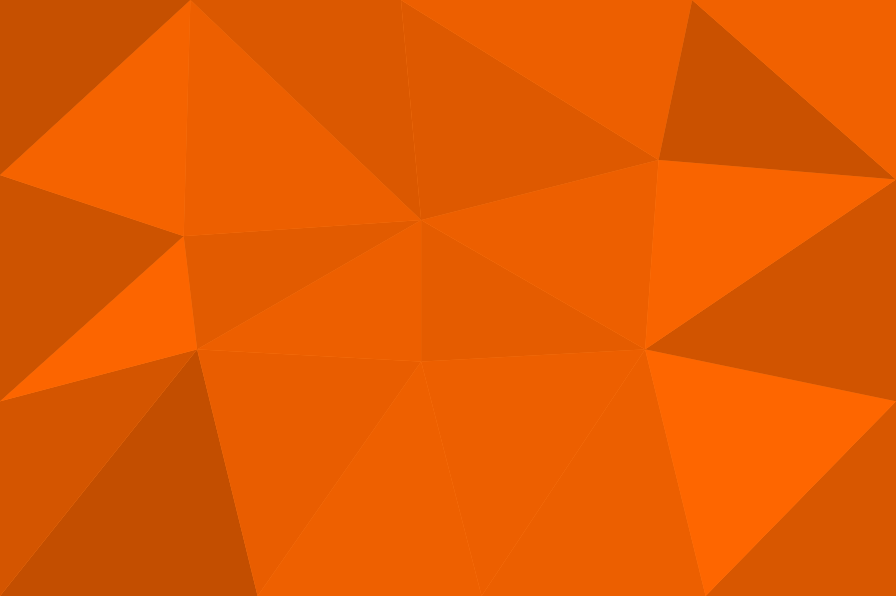
Write a WebGL 1 fragment shader that draws this background.

```glsl
precision highp float;

// Low-poly backdrop: a grid of vertices pushed about by waves, each cell cut
// along its shorter diagonal into two flat orange triangles. They are laid with
// soft edges over a paler ground, which leaves faint light seams between them.

uniform vec2 u_resolution;

const float PI = 3.14159265;
const vec2 GRID = vec2(4.0, 3.0);
const float CELL_COUNT = 12.0;
const vec3 ORANGE = vec3(1.0, 0.402, 0.0);
const vec3 SEAM_GROUND = vec3(1.0, 0.5, 0.12);

// Offset of a vertex in cells: rows lean sideways, columns arch and ripple.
vec2 waveOffset(vec2 id) {
    float zigzag = cos(PI * id.x);
    float lean = 0.15 - 0.27 * min(id.y, 1.0);
    float spread = 0.06 * max(id.y - 1.0, 0.0) * (id.x - 2.0);
    float sway = -0.09 * max(id.y - 2.0, 0.0) * zigzag;
    float arch = 0.04 + 0.2 * sin(PI * id.x / GRID.x) - 0.06 * zigzag;
    float ripple = 0.22 * cos(1.6 * id.x + 1.0);
    return vec2(lean + spread + sway, mix(arch, ripple, step(1.5, id.y)));
}

// Vertex position in canvas heights; border vertices only slide along the border.
vec2 meshVertex(vec2 id, float aspect) {
    vec2 inside = step(0.5, id) * step(id, GRID - 0.5);
    return (id + waveOffset(id) * inside) / GRID * vec2(aspect, 1.0);
}

// Signed distance to the line a-b, negative on its left side.
float edgeDistance(vec2 p, vec2 a, vec2 b) {
    vec2 along = normalize(b - a);
    return dot(p - a, vec2(along.y, -along.x));
}

// Antialiased coverage of a counter-clockwise triangle.
float triangleCoverage(vec2 p, vec2 a, vec2 b, vec2 c, float pixel) {
    float d = max(edgeDistance(p, a, b),
                  max(edgeDistance(p, b, c), edgeDistance(p, c, a)));
    return clamp(0.5 - d / pixel, 0.0, 1.0);
}

// Ramp from dark through a broad middle to bright, for t from 0 to 1.
vec3 facetColour(float t) {
    float shade = mix(0.765, 0.92, min(t / 0.53, 1.0));
    shade += 0.015 * t + 0.06 * smoothstep(0.75, 1.0, t);
    return ORANGE * shade;
}

// Deals every tone once: even ranks to first halves, odd ranks to second ones.
float facetTone(vec2 cell, float isSecond) {
    float stride = mix(-3.0, 3.0, isSecond);
    float rank = mod(stride * cell.x - cell.y + 2.0 * isSecond + CELL_COUNT, CELL_COUNT);
    return (2.0 * rank + isSecond) / (2.0 * CELL_COUNT - 1.0);
}

void main() {
    float pixel = 1.0 / u_resolution.y;
    float aspect = u_resolution.x * pixel;
    vec2 p = gl_FragCoord.xy * pixel;
    vec3 colour = SEAM_GROUND;

    for (int row = 0; row < 3; row++) {
        for (int column = 0; column < 4; column++) {
            vec2 cell = vec2(float(column), float(row));

            // Cell corners, counter-clockwise from the lower left
            vec2 a = meshVertex(cell, aspect);
            vec2 b = meshVertex(cell + vec2(1.0, 0.0), aspect);
            vec2 c = meshVertex(cell + vec2(1.0, 1.0), aspect);
            vec2 d = meshVertex(cell + vec2(0.0, 1.0), aspect);

            // Cut along the shorter diagonal
            bool cutAC = distance(a, c) < distance(b, d);
            vec2 firstTip = cutAC ? c : d;
            vec2 secondStart = cutAC ? a : b;

            float first = triangleCoverage(p, a, b, firstTip, pixel);
            float second = triangleCoverage(p, secondStart, c, d, pixel);
            colour = mix(colour, facetColour(facetTone(cell, 0.0)), first);
            colour = mix(colour, facetColour(facetTone(cell, 1.0)), second);
        }
    }

    gl_FragColor = vec4(colour, 1.0);
}
```
